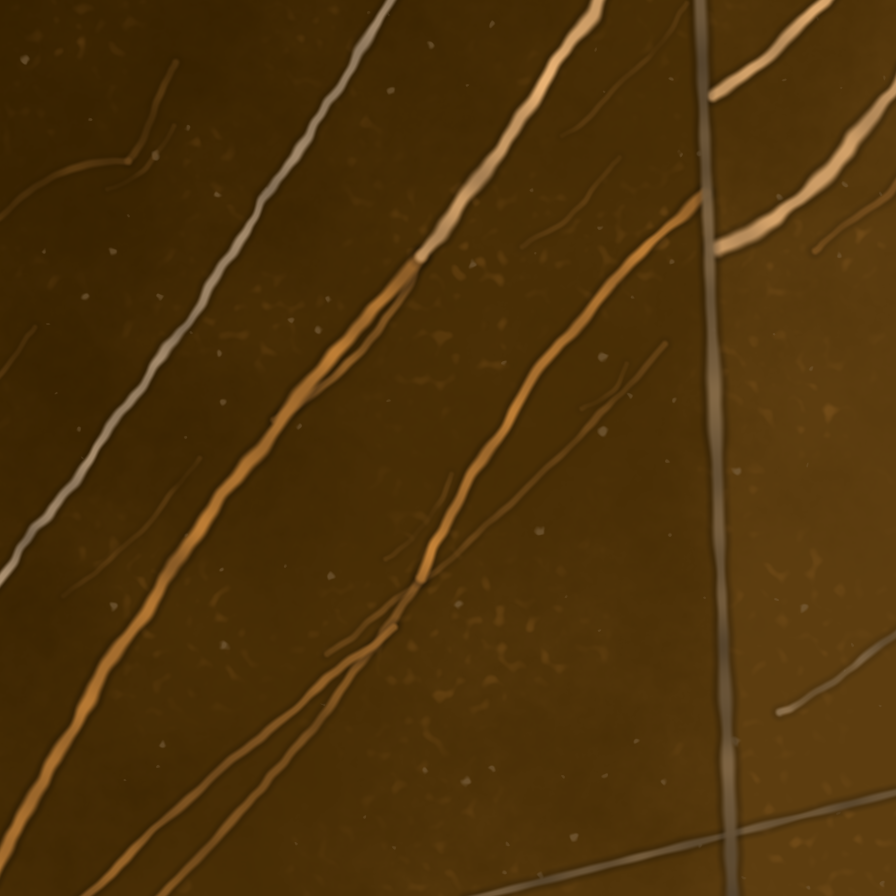
Reproduce this texture procedurally as a WebGL 1 fragment shader.

```glsl
precision highp float;
uniform vec2 u_resolution;

#define WANDER 0.009
#define KINK 0.003
#define SOFTNESS 0.0016
#define HALO 0.22
#define MOTTLE 0.30
#define GRAIN 0.10
#define FLECK_CELLS 26.0
#define FLECK_SHARE 0.16
#define HAIRLINES 7

const vec3 DARK = vec3(0.215, 0.130, 0.000);
const vec3 BROWN = vec3(0.285, 0.180, 0.020);
const vec3 LIGHT = vec3(0.365, 0.240, 0.060);
const vec3 AMBER = vec3(0.68, 0.45, 0.19);
const vec3 CREAM = vec3(0.94, 0.72, 0.47);
const vec3 CHALK = vec3(0.72, 0.61, 0.48);
const vec3 GROUT = vec3(0.50, 0.40, 0.27);

vec2 hash2(vec2 p) {
  p = vec2(dot(p, vec2(127.1, 311.7)), dot(p, vec2(269.5, 183.3)));
  return fract(sin(p) * 43758.55);
}

float corner(vec2 cell, vec2 offset, vec2 f) {
  return dot(hash2(cell + offset) * 2.0 - 1.0, f - offset);
}

float noise(vec2 p) {
  vec2 i = floor(p), f = fract(p);
  vec2 u = f * f * f * (f * (f * 6.0 - 15.0) + 10.0);
  return mix(mix(corner(i, vec2(0, 0), f), corner(i, vec2(1, 0), f), u.x),
             mix(corner(i, vec2(0, 1), f), corner(i, vec2(1, 1), f), u.x), u.y);
}

float fbm(vec2 p) {
  float sum = 0.0, amplitude = 0.6;
  for (int i = 0; i < 4; i++) {
    sum += amplitude * noise(p);
    p = mat2(1.6, 1.2, -1.2, 1.6) * p + 3.7;
    amplitude *= 0.55;
  }
  return sum;
}

// Bowed, wandering stroke; a positive bend bows left of its direction.
void vein(inout vec3 color, vec2 p, vec2 a, vec2 b, float bend,
          float halfWidth, vec3 tint, float strength, float wander) {
  float len = distance(a, b);
  vec2 dir = (b - a) / len, rel = p - a;
  float along = dot(rel, dir);
  float t = clamp(along / len, 0.0, 1.0);
  float seed = dot(a, vec2(37.0, 61.0));
  float bow = 4.0 * t * (1.0 - t);
  float path = noise(vec2(along * 13.0, seed)) * WANDER
             + noise(vec2(along * 45.0, seed + 9.0)) * KINK;
  float side = dot(rel, vec2(-dir.y, dir.x)) - bend * bow
             - path * wander * smoothstep(0.0, 0.3, bow);
  float dist = length(vec2(side, max(0.0, max(-along, along - len))));
  float patchy = noise(vec2(along * 22.0, seed + 4.0));
  float w = halfWidth * (1.0 + 0.7 * patchy);
  float blur = SOFTNESS + 0.5 / u_resolution.y;
  float cover = 1.0 - smoothstep(0.3 * w, w + blur, dist);
  cover *= strength * mix(smoothstep(-0.3, 0.25, patchy), 1.0, strength);
  color *= 1.0 - HALO * strength * (1.0 - smoothstep(w, w + 0.009, dist));
  float glow = 0.86 + 0.35 * noise(vec2(along * 17.0, seed + 15.0));
  color = mix(color, tint * glow, cover);
}

// Scattered pale mineral specks, gathered where the stone is cloudy.
float flecks(vec2 p) {
  vec2 cell = floor(p * FLECK_CELLS);
  vec2 pick = hash2(cell + 5.0), spot = hash2(cell + 17.0) * 0.5 + 0.25;
  vec2 d = fract(p * FLECK_CELLS) - spot;
  d += 0.12 * vec2(noise(p * 110.0), noise(p * 110.0 + 40.0));
  float size = mix(0.06, 0.18, pick.y * pick.y);
  return step(pick.x, FLECK_SHARE) * (1.0 - smoothstep(0.3 * size, size, length(d)))
       * (0.4 + 0.6 * pick.y);
}

void main() {
  vec2 p = gl_FragCoord.xy / u_resolution;

  // Stone body: dark upper left, paler slab beyond the joint.
  float slab = smoothstep(-0.002, 0.002, p.x - mix(0.818, 0.781, p.y));
  float cloud = fbm(p * 5.0);
  float shade = 0.03 + 0.52 * p.x + 0.34 * (1.0 - p.y) + 0.17 * slab;
  shade += MOTTLE * cloud + GRAIN * fbm(p * 48.0);
  vec3 color = mix(DARK, BROWN, smoothstep(0.0, 0.5, shade));
  color = mix(color, LIGHT, smoothstep(0.45, 0.95, shade));
  float dust = smoothstep(0.1, 0.5, noise(p * 60.0)) * smoothstep(-0.1, 0.3, cloud);
  color += vec3(0.09, 0.06, 0.035) * dust;
  color = mix(color, GROUT, 0.6 * flecks(p));

  // Faint hairlines following the common diagonal.
  for (int i = 0; i < HAIRLINES; i++) {
    vec2 r = hash2(vec2(float(i), 3.0)), s = hash2(vec2(float(i), 8.0));
    vec2 reach = vec2(0.6 + 0.3 * s.x, 0.8) * mix(0.06, 0.2, s.y);
    vein(color, p, r, r - reach, 0.01, 0.0025, AMBER, 0.28, 1.0);
  }
  vein(color, p, vec2(0.196, 0.93), vec2(0.143, 0.82), 0.004, 0.004, AMBER, 0.35, 1.0);
  vein(color, p, vec2(0.143, 0.82), vec2(-0.01, 0.75), -0.02, 0.004, AMBER, 0.35, 1.0);
  vein(color, p, vec2(0.742, 0.616), vec2(0.365, 0.27), 0.015, 0.0035, AMBER, 0.5, 1.0);
  vein(color, p, vec2(1.01, 0.81), vec2(0.91, 0.72), 0.004, 0.004, AMBER, 0.6, 1.0);
  vein(color, p, vec2(1.01, 0.3), vec2(0.87, 0.205), 0.003, 0.004, CHALK, 0.6, 1.0);

  // Main veins and their forks.
  vein(color, p, vec2(0.442, 1.01), vec2(-0.01, 0.34), 0.012, 0.0055, CHALK, 0.95, 1.4);
  vein(color, p, vec2(0.47, 0.714), vec2(0.306, 0.531), 0.02, 0.005, AMBER, 0.8, 1.0);
  vein(color, p, vec2(0.47, 0.714), vec2(-0.01, 0.02), -0.03, 0.0085, AMBER * 1.12, 1.0, 1.0);
  vein(color, p, vec2(0.672, 1.01), vec2(0.47, 0.714), 0.005, 0.009, CREAM, 1.0, 1.2);
  vein(color, p, vec2(0.47, 0.355), vec2(0.17, -0.01), 0.012, 0.005, AMBER, 0.75, 1.0);
  vein(color, p, vec2(0.44, 0.3), vec2(0.085, -0.01), -0.006, 0.005, AMBER, 0.85, 1.0);
  vein(color, p, vec2(0.787, 0.785), vec2(0.47, 0.355), -0.03, 0.0065, AMBER * 1.15, 1.0, 1.0);
  vein(color, p, vec2(0.93, 1.01), vec2(0.795, 0.893), 0.006, 0.0075, CREAM, 1.0, 1.0);
  vein(color, p, vec2(1.01, 0.92), vec2(0.8, 0.723), 0.022, 0.010, CREAM, 1.0, 1.2);

  // Straight joint and scratch.
  vein(color, p, vec2(0.52, -0.005), vec2(1.01, 0.118), 0.0, 0.004, GROUT, 0.9, 0.0);
  vein(color, p, vec2(0.781, 1.01), vec2(0.818, -0.01), 0.0, 0.0078, GROUT, 0.95, 0.15);
  gl_FragColor = vec4(color, 1.0);
}
```
